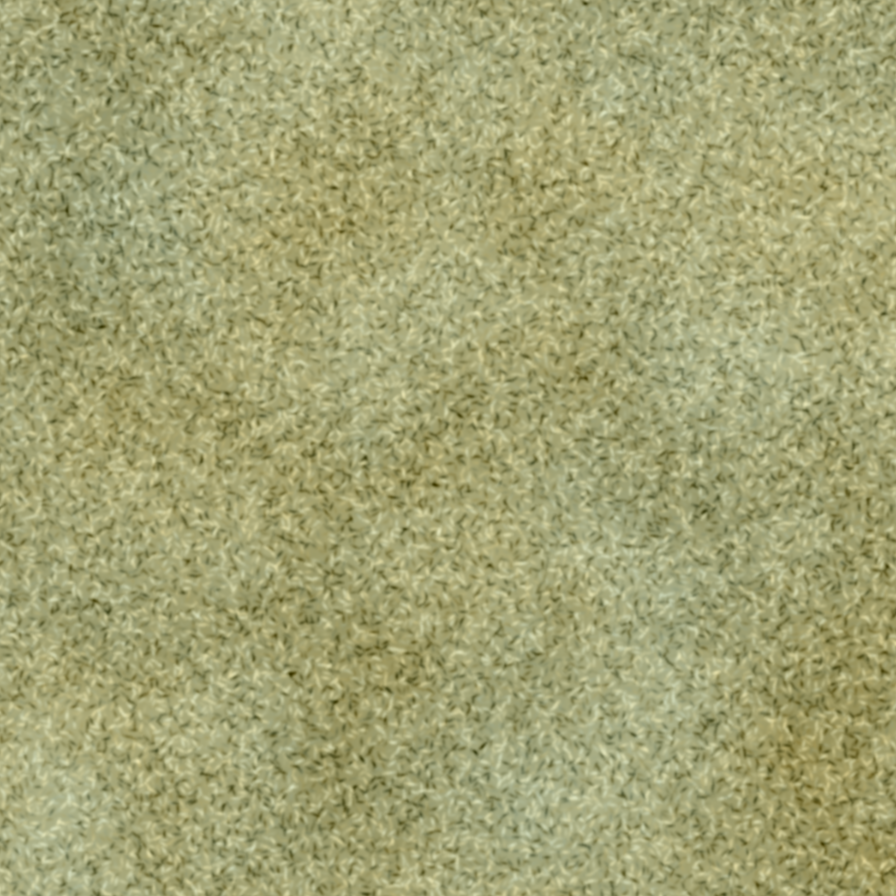
This texture is drawn by a WebGL 2 fragment shader. Its source:

```glsl
#version 300 es
precision highp float;
// Short-napped olive green felt with soft, cloudy wear.
// Randomly turned soft flecks are summed on a jittered grid for the nap;
// layered value noise adds the broad patches of light and tint.

#define BASE_COLOR vec3(0.648, 0.650, 0.466)
#define FLECK_CELLS 150.0   // flecks across the canvas
#define FLECK_LENGTH 0.70   // in cells
#define FLECK_WIDTH 0.36    // in cells
#define FLECK_CONTRAST 0.183
#define PATCH_CELLS 3.7     // broad patches across the canvas
#define PATCH_CONTRAST 0.11
#define SHADOW_BIAS 0.8     // deepens darks, compresses lights
#define PATCH_TINT vec3(-0.05, 0.008, 0.085)
#define FLECK_TINT vec3(0.016, 0.0, -0.022)

uniform vec2 u_resolution;
out vec4 fragColor;

// Integer hash: three random values in 0..1 per grid cell
vec3 hash3(ivec2 cell, uint seed) {
    uvec3 v = uvec3(uvec2(cell + 4096), seed) * 1664525u + 1013904223u;
    v.x += v.y * v.z;
    v.y += v.z * v.x;
    v.z += v.x * v.y;
    v ^= v >> 16u;
    v.x += v.y * v.z;
    v.y += v.z * v.x;
    v.z += v.x * v.y;
    return vec3(v >> 8u) / 16777216.0;
}

// Smooth value noise, centred on zero
float valueNoise(vec2 p, uint seed) {
    ivec2 cell = ivec2(floor(p));
    vec2 f = fract(p);
    f = f * f * (3.0 - 2.0 * f);
    float low = mix(hash3(cell, seed).x, hash3(cell + ivec2(1, 0), seed).x, f.x);
    float high = mix(hash3(cell + ivec2(0, 1), seed).x, hash3(cell + ivec2(1, 1), seed).x, f.x);
    return mix(low, high, f.y) - 0.5;
}

// Octaves of value noise, each turned against the last
float clouds(vec2 p, uint seed) {
    const mat2 turn = mat2(0.8, 0.6, -0.6, 0.8);
    float sum = 0.0;
    float gain = 1.0;
    for (uint octave = 0u; octave < 5u; octave++) {
        sum += gain * valueNoise(p, seed + octave);
        p = turn * p * 2.03 + 7.3;
        gain *= 0.6;
    }
    return sum;
}

// Sum of elongated soft flecks: x is lightness, y is tint
vec2 flecks(vec2 p) {
    ivec2 home = ivec2(floor(p));
    vec2 sum = vec2(0.0);
    for (int j = -1; j <= 1; j++) {
        for (int i = -1; i <= 1; i++) {
            ivec2 cell = home + ivec2(i, j);
            vec3 place = hash3(cell, 31u);
            vec3 look = hash3(cell, 47u);
            vec2 toCentre = p - vec2(cell) - 0.5 - 0.7 * (place.xy - 0.5);
            float angle = 3.14159 * place.z;
            vec2 along = vec2(cos(angle), sin(angle));
            vec2 q = vec2(dot(toCentre, along), dot(toCentre, vec2(-along.y, along.x)));
            q /= vec2(FLECK_LENGTH, FLECK_WIDTH);
            float fade = 1.0 - smoothstep(0.75, 1.15, length(toCentre));
            sum += (2.0 * look.xy - 1.0) * exp(-dot(q, q)) * fade;
        }
    }
    return sum;
}

void main() {
    vec2 uv = gl_FragCoord.xy / u_resolution.y;

    // Nap and broad wear combined into one tone
    vec2 nap = flecks(uv * FLECK_CELLS);
    float wear = clouds(uv * PATCH_CELLS + 2.6, 3u);
    float tone = FLECK_CONTRAST * nap.x + PATCH_CONTRAST * wear;
    tone -= SHADOW_BIAS * tone * tone;

    // Pale areas lean grey-green, worn dark areas lean olive
    float tint = 0.7 * clouds(uv * PATCH_CELLS * 1.3 + 11.4, 17u) + 0.4 * wear;
    vec3 color = BASE_COLOR + tone * vec3(1.0, 1.0, 1.03);
    color += PATCH_TINT * tint * 0.8 + FLECK_TINT * nap.y;

    fragColor = vec4(clamp(color, 0.0, 1.0), 1.0);
}
```
